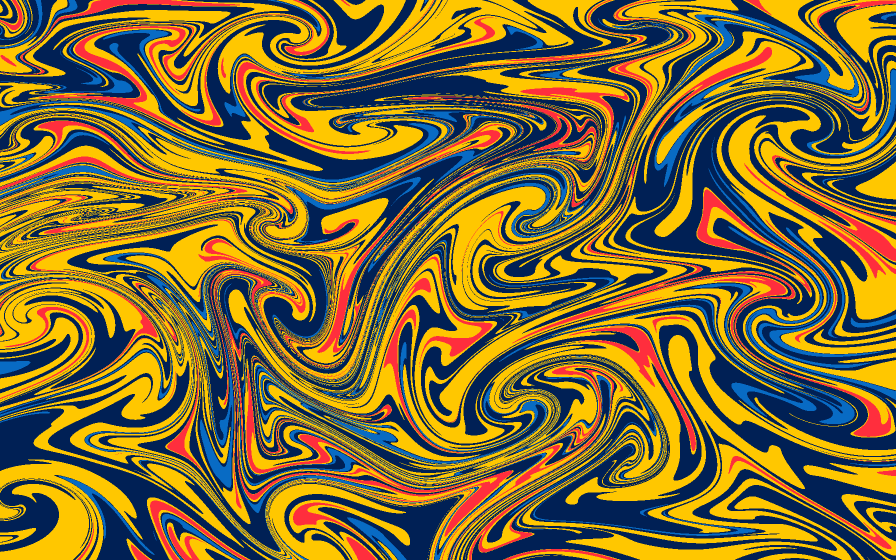
This background is drawn by a Shadertoy shader. Its source:

```glsl
// Marbled paint: a four-colour ink field stirred by many scattered whirls.
#define NAVY vec3(0.0, 0.125, 0.335)
#define BLUE vec3(0.03, 0.42, 0.77)
#define GOLD vec3(1.0, 0.78, 0.0)
#define RED vec3(1.0, 0.18, 0.24)
#define WHIRLS 110          // number of stirring whirls
#define WHIRL_SIZE vec2(0.032, 0.082)
#define WHIRL_TURN vec2(3.6, 6.4)
#define WAVES 8             // sine layers in each ink field
#define WAVE_RATE vec2(28.0, 72.0)
#define FLATTEN 0.62        // below 1 stretches the flow sideways
#define ACCENT_LIMIT 0.45
#define SAMPLES 2           // smoothing samples along each axis

float hash(float n) {
    return fract(sin(n * 127.1 + 11.7) * 43758.5);
}

// Twist the plane around evenly scattered centres, fading outward.
vec2 stir(vec2 p) {
    vec2 extent = vec2(1.6 * FLATTEN, 1.0);
    for (int i = 0; i < WHIRLS; i++) {
        float n = float(i) + 1.0;
        vec2 spot = fract(n * vec2(0.7549, 0.5698) + 0.31);
        vec2 centre = (spot * 1.16 - 0.08) * extent;
        float size = mix(WHIRL_SIZE.x, WHIRL_SIZE.y, hash(n));
        float turn = mix(WHIRL_TURN.x, WHIRL_TURN.y, hash(n + 61.0));
        turn *= hash(n + 137.0) < 0.5 ? -1.0 : 1.0;
        vec2 d = p - centre;
        float angle = turn * exp(-length(d) / size);
        float c = cos(angle), s = sin(angle);
        p = centre + vec2(c * d.x - s * d.y, s * d.x + c * d.y);
    }
    return p;
}

// Layered sines in spread directions, scaled to unit variance.
float inkField(vec2 p, float seed) {
    float sum = 0.0;
    for (int i = 0; i < WAVES; i++) {
        float n = float(i) + seed;
        float direction = n * 2.4;
        float rate = mix(WAVE_RATE.x, WAVE_RATE.y, fract(n * 0.618));
        vec2 axis = vec2(cos(direction), sin(direction));
        sum += sin(dot(p, axis) * rate + 6.283 * hash(n + 7.0));
    }
    return sum / sqrt(0.5 * float(WAVES));
}

// Gold and navy split the field; accents sit inside their own base ink.
vec3 inkColour(vec2 p) {
    p = stir(p * vec2(FLATTEN, 1.0));
    float base = inkField(p, 1.0);
    float accent = base * inkField(p, 23.0) - 0.4 * abs(base);
    bool accented = accent > ACCENT_LIMIT;
    return base > 0.0 ? (accented ? RED : GOLD) : (accented ? BLUE : NAVY);
}

void mainImage(out vec4 fragColor, in vec2 fragCoord) {
    // Average a small grid of samples to smooth edges and filaments.
    vec3 total = vec3(0.0);
    for (int j = 0; j < SAMPLES; j++) {
        for (int i = 0; i < SAMPLES; i++) {
            vec2 offset = (vec2(i, j) + 0.5) / float(SAMPLES) - 0.5;
            total += inkColour((fragCoord + offset) / iResolution.y);
        }
    }
    fragColor = vec4(total / float(SAMPLES * SAMPLES), 1.0);
}
```
